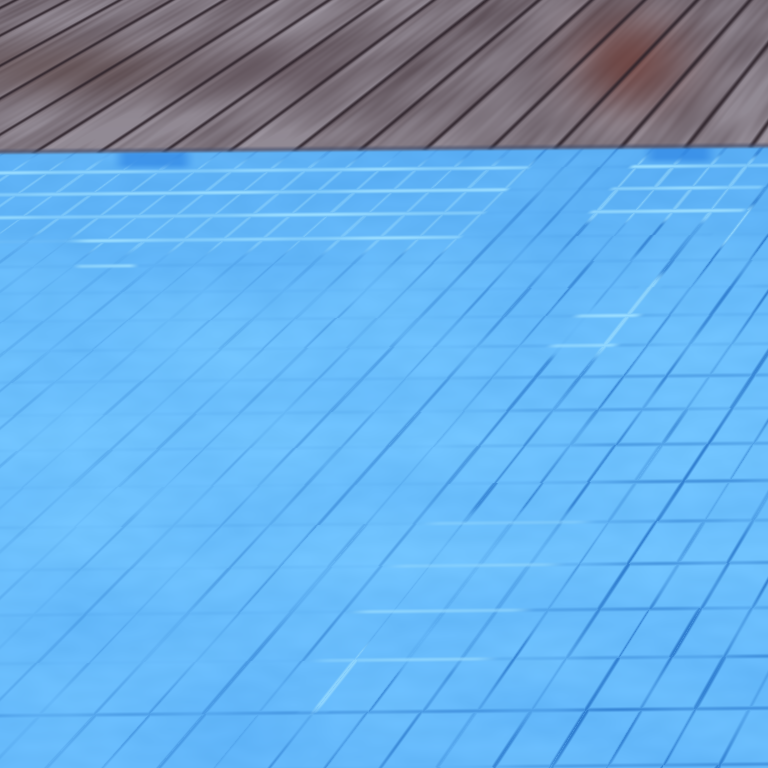
Give the GLSL for this texture, as a Shadertoy shader.

```glsl
// A tiled blue pool seen at a slant below a weathered plank deck.
// Both surfaces use fanned perspective coordinates: lines come from repeats,
// while gradient noise breaks up the grout and stains the wood.

vec2 hashDir(vec2 cell) {
    float a = 6.2832 * fract(sin(dot(cell, vec2(127.1, 311.7))) * 43758.5);
    return vec2(cos(a), sin(a));
}

// Gradient noise, roughly -0.7 to 0.7
float gradNoise(vec2 p) {
    vec2 i = floor(p), f = fract(p);
    vec2 u = f * f * f * (f * (f * 6.0 - 15.0) + 10.0);
    float a = dot(hashDir(i), f);
    float b = dot(hashDir(i + vec2(1, 0)), f - vec2(1, 0));
    float c = dot(hashDir(i + vec2(0, 1)), f - vec2(0, 1));
    float d = dot(hashDir(i + vec2(1, 1)), f - vec2(1, 1));
    return mix(mix(a, b, u.x), mix(c, d, u.x), u.y);
}

// Soft line on every whole number of u
float gridLine(float u, float halfWidth) {
    return 1.0 - smoothstep(0.0, halfWidth, abs(fract(u + 0.5) - 0.5));
}

// Soft interval mask
float band(float x, float lo, float hi, float soft) {
    return smoothstep(lo - soft, lo + soft, x) * (1.0 - smoothstep(hi - soft, hi + soft, x));
}

float spot(vec2 p, vec2 center, vec2 radius) {
    vec2 d = (p - center) / radius;
    return exp(-dot(d, d));
}

vec3 deckColor(vec2 p, float height) {
    float foot = (p.x - 1.65 * height) / (1.0 - 0.95 * height);
    float plank = (foot - 0.045) / 0.0848;
    float id = floor(plank), across = fract(plank);

    // Plank tone, long grain and broad weathering
    float tone = 0.55 + 0.35 * gradNoise(vec2(id * 0.73 + 0.4, 2.3));
    tone += 0.35 * gradNoise(vec2(plank * 7.0, height * 14.0));
    tone += 0.55 * gradNoise(vec2(plank * 1.3, height * 17.0 + id * 3.1));
    tone += 0.2 * smoothstep(0.12, 0.0, height) + 0.12 * (across - 0.5);
    vec3 col = mix(vec3(0.36, 0.31, 0.34), vec3(0.57, 0.54, 0.58), clamp(tone, 0.0, 1.0));

    // Brown and rusty stains
    col = mix(col, vec3(0.36, 0.28, 0.28), 0.6 * spot(p, vec2(0.08, 0.09), vec2(0.16, 0.035)));
    col = mix(col, vec3(0.34, 0.28, 0.31), 0.5 * spot(p, vec2(0.35, 0.09), vec2(0.10, 0.04)));
    col = mix(col, vec3(0.44, 0.25, 0.23), 0.75 * spot(p, vec2(0.82, 0.08), vec2(0.07, 0.06)));

    // Dark gaps with a pale lip
    float gap = gridLine(plank, 0.0065 / (0.0848 * (1.0 - 0.95 * height)));
    col += 0.04 * gridLine(plank - 0.13, 0.08);
    return mix(col, vec3(0.17, 0.13, 0.16), 0.85 * gap);
}

vec3 poolColor(vec2 p) {
    float rise = 1.0 - p.y;
    float foot = (p.x - 0.95 * rise) / (1.0 - 0.45 * rise);
    float depth = p.y + 0.01 * (p.x - 0.5);
    float row = 1.0 / (0.0193 * (depth + 0.98)) - 0.17;
    float column = (foot - 0.059) / 0.073;

    // Water: brighter in the middle, with faint cloudy streaks
    vec3 col = mix(vec3(0.36, 0.69, 0.96), vec3(0.425, 0.752, 0.99), smoothstep(0.2, 0.48, p.y));
    col = mix(col, vec3(0.385, 0.715, 0.98), 0.7 * smoothstep(0.65, 1.0, p.y));
    col += vec3(0.035, 0.03, 0.012) * gradNoise(p * vec2(5.0, 13.0));
    col += 0.018 * gradNoise(p * vec2(24.0, 55.0));

    // Slightly uneven tile joints
    float stagger = 0.07 * gradNoise(vec2(floor(row) * 0.7 + 0.3, floor(column) * 0.6));
    float columnLine = gridLine(column + stagger, 0.0046 / (0.073 * (1.0 - 0.45 * rise)));
    float rowLine = gridLine(row, 0.0042 / (0.0193 * pow(depth + 0.98, 2.0)));

    // Regions where sunlit joints shine pale
    float leftPale = (1.0 - smoothstep(-0.09, -0.075, foot)) * band(p.y, 0.21, 0.327, 0.008);
    leftPale *= 1.0 - 0.8 * smoothstep(0.30, 0.31, p.y) * smoothstep(0.12, 0.08, p.x);
    float rightPale = band(foot, 0.12, 0.415, 0.008) * band(p.y, 0.205, 0.288, 0.006);
    float middlePale = band(foot, 0.26, 0.37, 0.012) * band(p.y, 0.40, 0.465, 0.007);
    float lowerPale = band(foot, 0.30, 0.535, 0.02) * band(p.y, 0.665, 0.872, 0.01);
    float dashPale = band(p.x, 0.10, 0.175, 0.008) * band(p.y, 0.34, 0.365, 0.004);
    float brightColumn = band(foot, 0.33, 0.37, 0.005)
        * (band(p.y, 0.36, 0.46, 0.01) + band(p.y, 0.84, 0.925, 0.01));
    brightColumn += band(foot, 0.39, 0.43, 0.005) * band(p.y, 0.27, 0.32, 0.008);

    // Dark joints, strongest toward the lower right
    float wear = smoothstep(-0.35, 0.35, gradNoise(vec2(column * 0.8, row * 0.65)));
    float strength = mix(0.22, 0.8, smoothstep(0.45, 1.35, p.x + 0.6 * p.y));
    float shade = columnLine * strength * mix(0.35, 1.0, wear);
    float rowWear = smoothstep(-0.3, 0.4, gradNoise(vec2(column * 0.4, floor(row + 0.5) * 1.7)));
    float rowStrength = 0.08 + 0.45 * smoothstep(0.5, 0.9, p.x) * smoothstep(0.3, 0.65, p.y);
    rowStrength += 0.35 * band(p.y, 0.905, 0.945, 0.01);
    shade = max(shade, rowLine * rowStrength * mix(0.4, 1.0, rowWear));
    float pale = max(max(leftPale, rightPale), max(middlePale, lowerPale * 0.7));
    col = mix(col, vec3(0.13, 0.43, 0.77), shade * (1.0 - 0.85 * max(pale, brightColumn)));

    // Pale joints
    float glow = rowLine * max(pale, dashPale) * mix(0.55, 0.95, rowWear);
    float columnGlow = max(0.45 * leftPale, 0.6 * rightPale);
    glow = max(glow, columnLine * max(columnGlow, 0.75 * brightColumn));
    col = mix(col, vec3(0.61, 0.87, 1.0), glow);

    // Deep blue reflections under the deck
    float reflection = band(p.x, 0.155, 0.245, 0.012) * band(p.y, 0.197, 0.218, 0.006);
    reflection += band(p.x, 0.845, 0.925, 0.012) * band(p.y, 0.19, 0.21, 0.006);
    return mix(col, vec3(0.20, 0.54, 0.90), 0.75 * reflection);
}

void mainImage(out vec4 fragColor, in vec2 fragCoord) {
    vec2 p = fragCoord / iResolution.xy;
    p.y = 1.0 - p.y;
    float height = 0.199 - 0.008 * p.x - p.y;
    vec3 col = mix(poolColor(p), deckColor(p, max(height, 0.0)), smoothstep(-0.003, 0.003, height));
    col = mix(col, vec3(0.26, 0.30, 0.42), 0.6 * band(height, -0.001, 0.004, 0.003));
    fragColor = vec4(clamp(col, 0.0, 1.0), 1.0);
}
```
